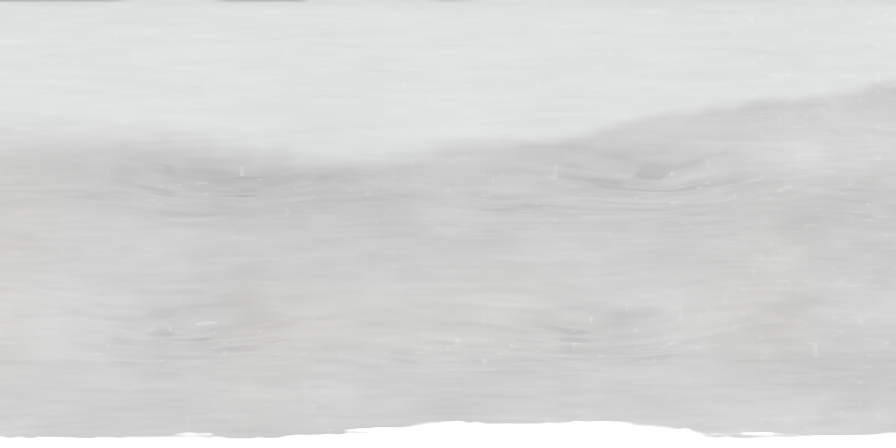
A WebGL 2 fragment shader for this texture:

```glsl
#version 300 es
precision highp float;

uniform vec2 u_resolution;
out vec4 fragColor;

const vec3 LIGHT_WASH = vec3(0.880, 0.885, 0.885);
const vec3 GREY_WASH = vec3(0.815, 0.816, 0.818);
const vec3 WARM_TINT = vec3(0.008, 0.003, -0.006);
const vec3 BARE_WHITE = vec3(1.0);
const float GRAIN_STRENGTH = 0.045;
const float MOTTLE_STRENGTH = 0.06;
const float KNOT_DARKNESS = 0.034;
const float FLECK_STRENGTH = 0.07;
const vec2 KNOT_ORIGIN = vec2(0.53, 0.59);
const vec2 KNOT_STEP = vec2(0.924, 0.0);
const vec2 KNOT_ROW_STEP = vec2(-0.104, -0.339);
const vec2 KNOT_SIZE = vec2(0.21, 0.062);

float hash(vec2 cell) {
  vec3 q = fract(cell.xyx * vec3(0.1031, 0.1030, 0.0973));
  q += dot(q, q.yzx + 33.33);
  return fract((q.x + q.y) * q.z);
}

float noise(vec2 p) {
  vec2 cell = floor(p);
  vec2 f = fract(p);
  f = f * f * (3.0 - 2.0 * f);
  return mix(mix(hash(cell), hash(cell + vec2(1, 0)), f.x),
             mix(hash(cell + vec2(0, 1)), hash(cell + vec2(1, 1)), f.x), f.y);
}

float fbm(vec2 p) {
  float sum = 0.0;
  float weight = 0.5;
  for (int i = 0; i < 4; i++) {
    sum += weight * noise(p);
    p = p * 2.03 + 17.7;
    weight *= 0.5;
  }
  return sum / 0.9375;
}

// Signed wood fibres, drawn out along x
float grain(vec2 p) {
  float broad = noise(p * vec2(3.0, 42.0)) - 0.5;
  float medium = noise(p * vec2(7.0, 88.0) + 31.0) - 0.5;
  float fine = noise(p * vec2(18.0, 150.0) + 73.0) - 0.5;
  return 0.3 * broad + 0.4 * medium + 0.4 * fine;
}

// Grid of soft knots, with fainter ones between the columns
float knots(vec2 p) {
  float sum = 0.0;
  for (int row = 0; row < 2; row++) {
    for (int column = 0; column < 4; column++) {
      float isFaint = float(column & 1);
      vec2 centre = KNOT_ORIGIN + float(row) * KNOT_ROW_STEP
                  + 0.5 * float(column) * KNOT_STEP;
      centre += isFaint * vec2(0.12, -0.04);
      vec2 d = (p - centre) / KNOT_SIZE;
      sum += exp(-dot(d, d)) * mix(1.0, 0.45, isFaint);
    }
  }
  return sum;
}

// Height of the lower edge of the light wash
float washEdge(float x) {
  return 0.695 - 0.045 * smoothstep(0.3, 0.8, x)
       + 0.16 * clamp((x - 0.9) / 1.1, 0.0, 1.0);
}

// Height of the brushed lower border
float paintEdge(float x) {
  return 0.028 + 0.027 * (smoothstep(0.55, 1.05, x) - smoothstep(1.38, 1.65, x));
}

void main() {
  vec2 p = gl_FragCoord.xy / u_resolution.y;
  float pixel = 1.0 / u_resolution.y;
  float knot = knots(p);
  float cloud = fbm(p * vec2(4.0, 7.0) + 5.0) - 0.5;

  // Two washes meeting along a soft, uneven line
  float edge = washEdge(p.x) + 0.05 * cloud + 0.012 * (noise(p * vec2(22.0, 30.0)) - 0.5);
  float softness = mix(0.055, 0.022, smoothstep(0.5, 1.1, p.x));
  float light = smoothstep(-softness, softness, p.y - edge);
  vec3 color = mix(GREY_WASH, LIGHT_WASH, light);
  color += 0.008 * (1.0 - light) * smoothstep(0.55, 0.1, p.y);
  color -= 0.015 * (1.0 - light) * exp(-pow((p.y - edge + 0.06) / 0.07, 2.0));

  // Cloudy stains, stronger towards the right side
  float right = smoothstep(1.55, 1.75, p.x);
  float blotch = fbm(p * vec2(9.0, 12.0) + 41.0) - 0.5;
  color += MOTTLE_STRENGTH * mix(1.0, 0.35, light) * cloud;
  color += MOTTLE_STRENGTH * (1.0 - light) * mix(0.35, 1.1, right) * blotch;
  color += WARM_TINT * (1.0 - light) * (noise(p * 3.5 + 9.0) - 0.2);
  vec2 pale = (p - vec2(1.86, 0.67)) / vec2(0.17, 0.08);
  color += 0.035 * (1.0 - light) * exp(-dot(pale, pale));

  // Knots bend and deepen the fibres
  color -= KNOT_DARKNESS * knot * (0.45 + 1.1 * fbm(p * vec2(10.0, 25.0) + 3.0));
  vec2 bent = p + vec2(0.0, 0.035 * knot + 0.018 * cloud);
  float fibre = grain(bent);
  color += GRAIN_STRENGTH * mix(1.0, 0.75, light) * (1.0 + 0.8 * knot) * fibre;
  float crack = smoothstep(0.7, 0.9, noise(bent * vec2(11.0, 95.0) + 57.0));
  color -= vec3(0.030, 0.034, 0.031) * crack * (0.2 + knot) * (1.0 - 0.6 * light);

  // Small pale flecks of raised paint
  float fleck = smoothstep(0.84, 0.97, noise(bent * vec2(50.0, 105.0) + 11.0));
  color += FLECK_STRENGTH * fleck * (0.12 + 0.6 * knot + 0.15 * right);

  // Thin broken shade along the upper border
  float dash = smoothstep(0.5, 0.62, noise(vec2(p.x * 5.0, 2.0)));
  color -= 0.025 * smoothstep(0.975, 1.0, p.y);
  color -= 0.13 * dash * smoothstep(0.993, 0.999, p.y);

  // Dry brush strokes over bare white
  float bristle = noise(p * vec2(7.0, 120.0) + 19.0) - 0.5;
  float ragged = noise(p * vec2(45.0, 90.0) + 67.0) - 0.5;
  float border = paintEdge(p.x) + 0.016 * bristle + 0.006 * ragged;
  float feather = max(0.003, pixel);
  color = mix(BARE_WHITE, color, smoothstep(-feather, feather, p.y - border));

  fragColor = vec4(clamp(color, 0.0, 1.0), 1.0);
}
```
